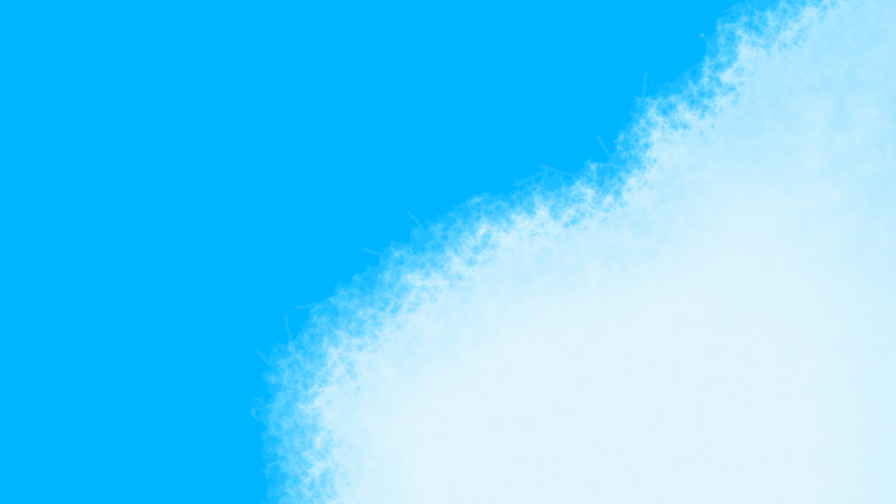
Reproduce this background procedurally as a Shadertoy shader.

```glsl
// A pale, brushed cloud fills the lower right of a flat azure field.
// A signed distance to a rough outline sets the paint depth; layered
// cellular noise frays the rim, and faint dry strokes stick out of it.

const int CORNERS = 16;
const vec2 OUTLINE[CORNERS] = vec2[](
    vec2(0.53, -0.80), vec2(0.53, 0.00), vec2(0.50, 0.20), vec2(0.545, 0.305),
    vec2(0.61, 0.387), vec2(0.70, 0.456), vec2(0.81, 0.537), vec2(0.93, 0.618),
    vec2(1.065, 0.648), vec2(1.20, 0.69), vec2(1.25, 0.81), vec2(1.38, 0.86),
    vec2(1.405, 0.97), vec2(1.53, 1.01), vec2(2.60, 1.80), vec2(2.60, -0.80));

vec2 hash2(vec2 p) {
    vec3 q = fract(p.xyx * vec3(0.1031, 0.1030, 0.0973));
    q += dot(q, q.yzx + 33.33);
    return fract((q.xx + q.yz) * q.zy);
}

// Distance to the nearest scattered cell centre
float cellular(vec2 p) {
    vec2 cell = floor(p), f = p - cell;
    float nearest = 4.0;
    for (int y = -1; y <= 1; y++)
    for (int x = -1; x <= 1; x++) {
        vec2 o = vec2(x, y);
        vec2 r = o + hash2(cell + o + 50.0) - f;
        nearest = min(nearest, dot(r, r));
    }
    return sqrt(nearest);
}

// Turned and sine-warped octaves, centred close to zero
float brushNoise(vec2 p) {
    float sum = 0.0, weight = 0.5;
    for (int i = 0; i < 4; i++) {
        p += 0.14 * sin(p.yx * 1.9 + float(i));
        sum += weight * (cellular(p) - 0.46);
        p = mat2(1.6, 1.2, -1.2, 1.6) * p + 7.3;
        weight *= 0.6;
    }
    return sum;
}

float segmentDistance(vec2 p, vec2 a, vec2 b) {
    vec2 e = b - a, w = p - a;
    return length(w - e * clamp(dot(w, e) / dot(e, e), 0.0, 1.0));
}

// Positive inside the outline
float cloudDepth(vec2 p) {
    float dist = 9.0, side = -1.0;
    for (int i = 0; i < CORNERS; i++) {
        vec2 a = OUTLINE[i], b = OUTLINE[(i + 1) % CORNERS];
        dist = min(dist, segmentDistance(p, a, b));
        if ((a.y > p.y) != (b.y > p.y) &&
            p.x < a.x + (b.x - a.x) * (p.y - a.y) / (b.y - a.y)) side = -side;
    }
    return side * dist;
}

// Thin dry strokes straddling the rim
float dryStrokes(vec2 p) {
    float ink = 0.0;
    for (int i = 2; i < 12; i++) {
        vec2 seed = hash2(vec2(i, 4.0));
        vec2 centre = mix(OUTLINE[i], OUTLINE[i + 1], seed.x);
        float angle = 3.14 * seed.y;
        vec2 reach = 0.033 * vec2(cos(angle), sin(angle));
        float d = segmentDistance(p, centre - reach, centre + reach);
        ink = max(ink, 1.0 - smoothstep(0.001, 0.006, d));
    }
    return ink;
}

void mainImage(out vec4 fragColor, in vec2 fragCoord) {
    vec2 p = fragCoord / iResolution.y;
    vec3 azure = vec3(0.0, 0.71, 1.0);
    vec3 paleWhite = vec3(0.89, 0.963, 0.993);

    float blot = brushNoise(p * 13.0);
    float grain = brushNoise(p * 40.0 + 3.0);
    float depth = cloudDepth(p);

    // Faint flat wash at the rim, with torn edges
    float rim = depth - 0.004 + 0.06 * blot + 0.03 * grain;
    float wash = 0.13 * smoothstep(-0.005, 0.007, rim);
    wash += 0.13 * smoothstep(0.008, 0.035, rim + 0.05 * grain);
    wash = max(wash, 0.11 * dryStrokes(p + 0.01 * grain));

    // Dense paint, narrower towards the upper right
    float spread = mix(0.15, 0.10, smoothstep(0.7, 1.3, p.x));
    float body = smoothstep(0.0, spread, depth - 0.008 + 0.08 * blot + 0.10 * grain);
    float cover = mix(wash, 0.82, body);

    // Interior clears to near white, with blue showing at the upper right
    float inner = smoothstep(0.05, 0.34, depth);
    cover += 0.17 * inner * body;
    vec2 q = (p - vec2(1.74, 0.78)) / vec2(0.31, 0.28);
    float thin = exp(-dot(q, q));
    cover -= thin * body * (0.16 + 0.25 * blot);
    cover -= 0.05 * body * smoothstep(1.58, 1.80, p.x);
    cover += body * (blot + grain) * mix(0.17, 0.03, inner);

    fragColor = vec4(mix(azure, paleWhite, clamp(cover, 0.0, 1.0)), 1.0);
}
```
